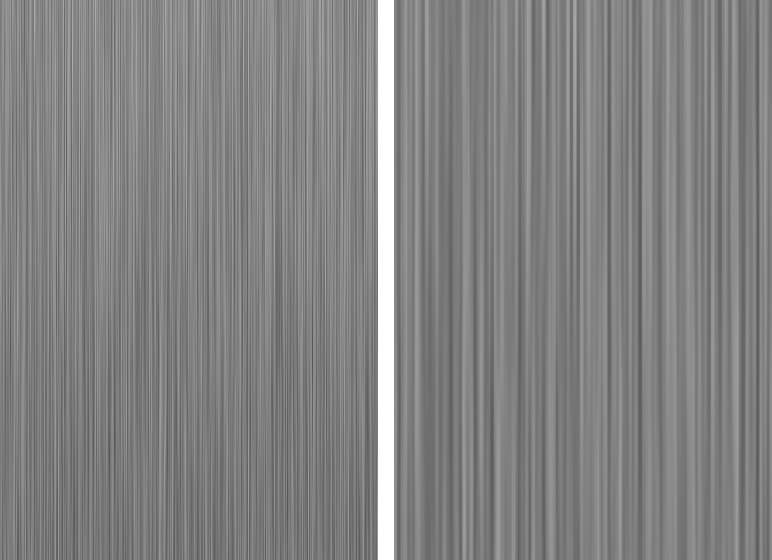
Left, the full canvas; right, a detail of the centre.
A Shadertoy shader for this texture:

```glsl
float hash(vec2 cell) {
    return fract(sin(dot(cell, vec2(12.9898, 78.233))) * 43758.5453);
}

// Brightness along one hairline; each column has its own vertical offset
float hairline(float column, float y, float seed) {
    float t = y + 7.0 * hash(vec2(column, seed + 0.5));
    float segment = floor(t);
    float blend = smoothstep(0.0, 1.0, t - segment);
    return mix(hash(vec2(column, segment + seed)),
               hash(vec2(column, segment + seed + 1.0)), blend) - 0.5;
}

// A hairline set off against its neighbours, which keeps broad bands faint
float scratch(float column, float y, float seed) {
    return hairline(column, y, seed) - 0.18 * (hairline(column - 1.0, y, seed)
                                             + hairline(column + 1.0, y, seed));
}

// Neighbouring scratches joined by narrow soft edges
float brushed(vec2 p, vec2 frequency, float seed) {
    vec2 q = p * frequency;
    float column = floor(q.x);
    float blend = smoothstep(0.2, 0.8, q.x - column);
    return mix(scratch(column, q.y, seed),
               scratch(column + 1.0, q.y, seed), blend);
}

void mainImage(out vec4 fragColor, in vec2 fragCoord) {
    vec2 p = fragCoord / iResolution.y;

    // Soft light falling off towards the bottom
    float grey = mix(0.465, 0.54, smoothstep(-0.1, 1.05, p.y));

    // Long hairlines, shorter marks and a slight flicker along them
    grey += 0.18 * brushed(p, vec2(487.0, 2.3), 11.0);
    grey += 0.12 * brushed(p, vec2(439.0, 4.0), 37.0);
    grey += 0.05 * brushed(p, vec2(463.0, 14.0), 59.0);

    fragColor = vec4(vec3(clamp(grey, 0.0, 1.0)), 1.0);
}
```
